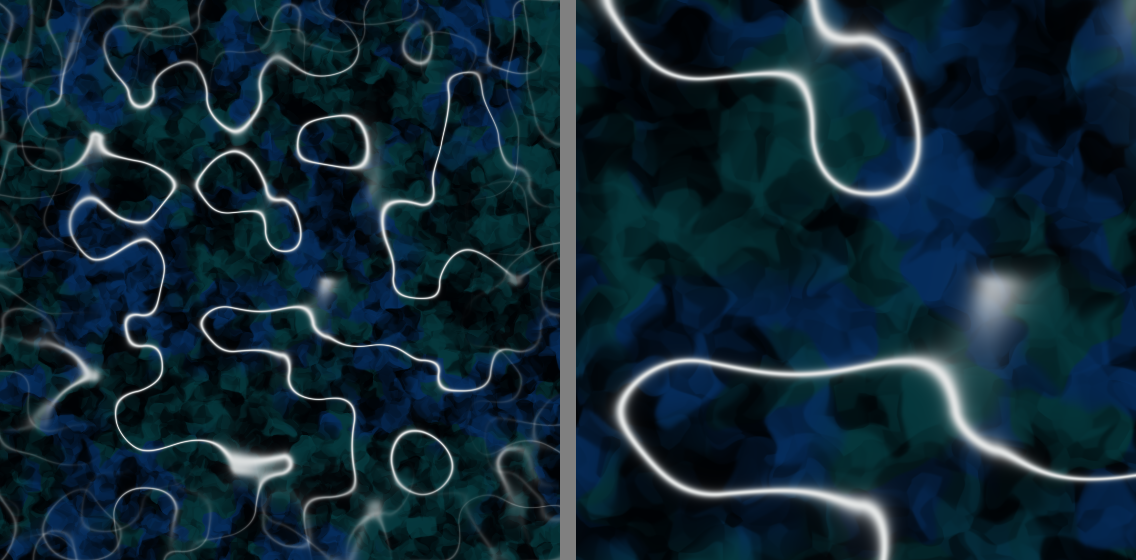
Left, the full canvas; right, a detail of the centre.
This texture is drawn by a WebGL 2 fragment shader. Its source:

```glsl
#version 300 es
precision highp float;
// Glowing pale contour filaments over a mottled teal and navy mosaic.

uniform vec2 u_resolution;
out vec4 outColor;

float hash(vec2 p) {
    vec3 q = fract(vec3(p.xyx) * 0.1031);
    q += dot(q, q.yzx + 33.33);
    return fract((q.x + q.y) * q.z);
}

// Smoothly interpolated lattice noise
float valueNoise(vec2 p) {
    vec2 cell = floor(p);
    vec2 f = fract(p);
    f = f * f * (3.0 - 2.0 * f);
    float low = mix(hash(cell), hash(cell + vec2(1.0, 0.0)), f.x);
    float high = mix(hash(cell + vec2(0.0, 1.0)), hash(cell + vec2(1.0)), f.x);
    return mix(low, high, f.y);
}

// Cellular noise: one flat tone per cell, with softened borders
float cellTone(vec2 p, float softness) {
    vec2 cell = floor(p);
    float total = 0.0;
    float weightSum = 0.0;
    for (int y = -1; y <= 1; y++) {
        for (int x = -1; x <= 1; x++) {
            vec2 id = cell + vec2(x, y);
            vec2 site = id + vec2(hash(id + 17.0), hash(id + 53.0));
            vec2 offset = site - p;
            float weight = exp(-dot(offset, offset) / softness);
            total += weight * hash(id + 91.0);
            weightSum += weight;
        }
    }
    return total / weightSum;
}

// Layered cell tones, each finer and weaker than the last
float mosaic(vec2 p, float frequency) {
    float sum = 0.0;
    float amplitude = 0.5;
    for (int i = 0; i < 3; i++) {
        sum += amplitude * cellTone(p * frequency + float(i) * 31.0, 0.05);
        frequency *= 1.8;
        amplitude *= 0.6;
    }
    return sum / 0.98;
}

vec2 sineWarp(vec2 p, float frequency, float amount) {
    return p + amount * vec2(sin(p.y * frequency + 1.3 * sin(p.x * frequency * 0.7)),
                             sin(p.x * frequency * 1.1 + 1.7 * sin(p.y * frequency * 0.8)));
}

// Bright where the noise crosses its middle value; wide where it is flat
float filament(vec2 p, float frequency, float width) {
    float distanceToLevel = abs(2.0 * valueNoise(p * frequency) - 1.0) / width;
    float falloff = 1.0 + distanceToLevel * distanceToLevel;
    return 1.0 / (falloff * falloff);
}

vec3 background(vec2 p) {
    const vec3 SHADOW = vec3(0.0, 0.008, 0.018);
    const vec3 TEAL = vec3(0.018, 0.205, 0.215);
    const vec3 BLUE = vec3(0.02, 0.165, 0.34);

    vec2 jagged = p + 0.016 * (vec2(valueNoise(p * 55.0), valueNoise(p * 55.0 + 40.0)) - 0.5);
    float tone = mosaic(jagged, 27.0);
    float blotch = valueNoise(jagged * 13.0 + 60.0);
    float shade = smoothstep(0.2, 0.8, 0.72 * tone + 0.28 * blotch);
    float hue = 0.62 * valueNoise(p * 7.0 + 25.0) + 0.38 * cellTone(jagged * 24.0 + 70.0, 0.05);
    return SHADOW + shade * mix(TEAL, BLUE, smoothstep(0.5, 0.68, hue));
}

// One at the centre, falling to zero along the canvas border
float centreWeight(vec2 uv) {
    vec2 inset = smoothstep(vec2(-0.02), vec2(0.2), min(uv, 1.0 - uv));
    return inset.x * inset.y;
}

void main() {
    const vec3 GLOW = vec3(0.88, 0.89, 0.89);
    vec2 uv = gl_FragCoord.xy / u_resolution;
    vec2 p = sineWarp(uv, 31.0, 0.006);

    // Strong filaments in the middle, faint overlapping ones at the rim
    float centre = centreWeight(uv);
    float light = centre * filament(p + 3.0, 12.0, 0.06);
    light += 0.3 * (1.0 - centre) * filament(p + 8.4, 11.0, 0.045);
    light += 0.22 * (1.0 - centre) * filament(p + 14.7, 10.0, 0.045);

    vec3 color = mix(background(uv + 2.0), GLOW, clamp(light, 0.0, 1.0));
    outColor = vec4(color, 1.0);
}
```
